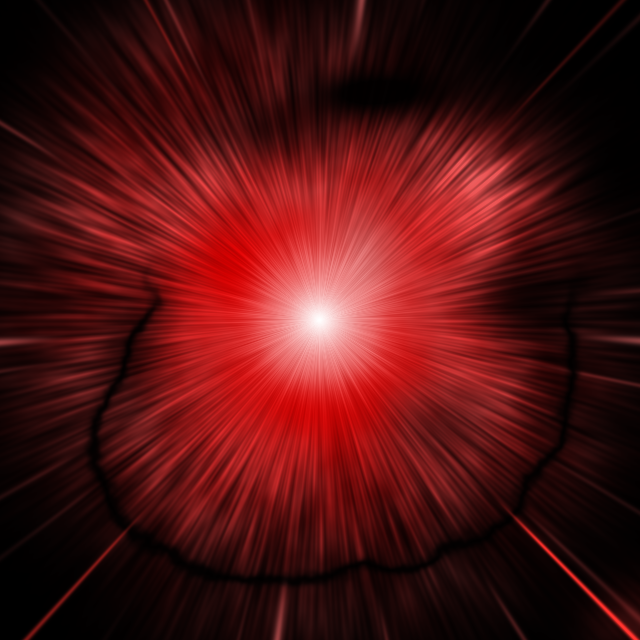
A three.js fragment shader for this background:

```glsl
varying vec2 vUv;

const vec2 CENTER = vec2(0.499, 0.5);
const float GLOW_RADIUS = 0.295;
const float GLOW_FALLOFF = 2.4;
const float GLOW_LEVEL = 0.89;
const float CORE_RADIUS = 0.078;
const float OUTER_HAZE = 0.15;
const float FINE_RAYS = 52.0;
const float BROAD_RAYS = 20.0;
const float VEIN_WIDTH = 0.011;
const float VEIN_WOBBLE = 0.035;
const float SPOKE_COUNT = 22.0;
const vec3 SPOKE_COLOR = vec3(0.30, 0.11, 0.11);
const vec3 BEAM_COLOR = vec3(0.85, 0.16, 0.14);
const vec3 PINK_COLOR = vec3(0.52, 0.24, 0.24);
// Beam directions in degrees, counterclockwise from the right
const vec4 DIAGONAL_BEAMS = vec4(46.5, 118.5, -132.5, -45.3);
const vec4 DIAGONAL_LEVELS = vec4(0.22, 0.32, 0.55, 1.1);
const vec4 AXIAL_BEAMS = vec4(-3.7, 82.5, 184.0, -97.5);

float hash(float n) {
  return fract(sin(n * 91.345) * 4375.85);
}

vec2 gradientAt(vec2 cell) {
  float a = 6.28319 * fract(sin(dot(cell, vec2(127.1, 311.7))) * 4375.85);
  return vec2(cos(a), sin(a));
}

float gradientNoise(vec2 p) {
  vec2 i = floor(p);
  vec2 f = fract(p);
  vec2 u = f * f * f * (f * (f * 6.0 - 15.0) + 10.0);
  vec2 e = vec2(0.0, 1.0);
  float low = mix(dot(gradientAt(i), f), dot(gradientAt(i + e.yx), f - e.yx), u.x);
  float high = mix(dot(gradientAt(i + e), f - e), dot(gradientAt(i + e.yy), f - e.yy), u.x);
  return 1.4 * mix(low, high, u.y);
}

float fbm(vec2 p) {
  float sum = 0.0;
  float amplitude = 0.55;
  for (int i = 0; i < 4; i++) {
    sum += amplitude * gradientNoise(p);
    p = mat2(0.8, 0.6, -0.6, 0.8) * p * 2.03 + 3.7;
    amplitude *= 0.5;
  }
  return sum;
}

float blob(vec2 p, vec2 center, vec2 size) {
  vec2 q = (p - center) / size;
  return exp(-dot(q, q));
}

// Radial line that widens outward from its starting radius
float streak(vec2 p, float degrees, float width, float start) {
  float a = radians(degrees);
  vec2 d = vec2(cos(a), sin(a));
  float along = dot(p, d);
  float across = dot(p, vec2(-d.y, d.x)) / (width * max(along, 0.02));
  return exp(-across * across) * smoothstep(start, start + 0.13, along);
}

float veinRadius(float a) {
  float dent = 0.06 * pow(max(-cos(a), 0.0), 12.0);
  return 0.385 + 0.035 * (cos(a) - sin(a) + sin(2.0 * a)) - 0.02 * cos(4.0 * a) - dent;
}

void main() {
  vec2 p = vUv - CENTER;
  float r = length(p);
  vec2 dir = p / max(r, 0.0001);
  float cloud = fbm(vUv * 6.0 + 2.3);

  // Ray texture sampled along the circle of directions
  float ray = 0.6 * gradientNoise(dir * (FINE_RAYS + 9.0 * r))
            + 0.5 * gradientNoise(dir * (BROAD_RAYS + 6.0 * r) + 7.3);
  float shade = max(0.0, 1.0 + ray * mix(0.08, 0.85, smoothstep(0.12, 0.38, r)));

  // Main glow, side lobes and faint surroundings
  float glow = GLOW_LEVEL * exp(-pow(r * (1.0 - 0.1 * ray) / GLOW_RADIUS, GLOW_FALLOFF));
  glow += 0.36 * blob(vUv, vec2(0.76, 0.71), vec2(0.11, 0.11));
  glow += 0.17 * blob(vUv, vec2(0.21, 0.71), vec2(0.15, 0.15));
  glow += 0.10 * blob(vUv, vec2(0.30, 0.91), vec2(0.14, 0.10));
  glow += 0.16 * blob(vUv, vec2(0.81, 0.33), vec2(0.09, 0.12));
  glow += 0.13 * blob(vUv, vec2(0.28, 0.24), vec2(0.10, 0.08));
  glow += 0.16 * blob(vUv, vec2(0.99, 0.03), vec2(0.07, 0.06));
  float haze = 1.0 - smoothstep(0.36, 0.64, r);
  glow += OUTER_HAZE * haze * (0.65 - 0.7 * p.x) * smoothstep(0.0, 0.25, r);
  glow *= 1.0 + 0.55 * cloud * smoothstep(0.14, 0.35, r);

  // Dark winding vein, softer above, and smoky gaps
  float wobble = VEIN_WOBBLE * fbm(vUv * 11.0 + 11.0);
  float gap = abs(r - veinRadius(atan(p.y, p.x)) + wobble);
  float veinLevel = 1.0 - smoothstep(-0.02, 0.12, p.y);
  float vein = 0.65 * veinLevel * exp(-pow(gap / VEIN_WIDTH, 2.0));
  vein += (0.1 + 0.18 * veinLevel) * exp(-pow(gap / 0.045, 2.0));
  float smoke = 0.95 * blob(vUv, vec2(0.58, 0.855), vec2(0.10, 0.035));
  smoke += 0.85 * blob(vUv, vec2(0.83, 0.53), vec2(0.09, 0.055));
  smoke += 0.50 * blob(vUv, vec2(0.43, 0.80), vec2(0.12, 0.05));
  smoke += 0.85 * blob(vUv, vec2(0.83, 0.91), vec2(0.22, 0.10));
  smoke += 0.85 * blob(vUv, vec2(0.97, 0.74), vec2(0.09, 0.09));
  smoke += 0.45 * blob(vUv, vec2(0.69, 0.33), vec2(0.08, 0.06));
  smoke += 0.45 * blob(vUv, vec2(0.20, 0.44), vec2(0.05, 0.10));
  smoke += 0.70 * blob(vUv, vec2(0.05, 0.10), vec2(0.18, 0.15));
  float clear = (1.0 - vein) * (1.0 - min(smoke, 0.95));
  float red = min(glow * shade * clear, 0.93);

  // Pink mist over saturated red
  float pureRed = blob(vUv, vec2(0.48, 0.37), vec2(0.10, 0.05))
                + blob(vUv, vec2(0.36, 0.59), vec2(0.06, 0.06));
  float tint = mix(0.12, 0.20, smoothstep(0.15, 0.35, r)) + 0.2 * cloud + 0.05 * ray;
  tint = clamp(tint, 0.03, 0.36) * (1.0 - 0.9 * min(pureRed, 1.0));
  tint += 0.27 * blob(vUv, vec2(0.57, 0.61), vec2(0.06, 0.07));
  tint += 0.10 * blob(vUv, vec2(0.74, 0.71), vec2(0.10, 0.08));
  vec3 color = red * vec3(1.0, tint, tint);

  // Scattered spokes and stronger beams
  for (float i = 0.0; i < SPOKE_COUNT; i++) {
    float angle = (i + 0.8 * hash(i + 2.0)) * 360.0 / SPOKE_COUNT;
    float start = mix(0.30, 0.46, hash(i + 31.0));
    color += SPOKE_COLOR * hash(i + 57.0) * clear * streak(p, angle, 0.007, start);
  }
  for (int i = 0; i < 4; i++) {
    color += BEAM_COLOR * DIAGONAL_LEVELS[i] * streak(p, DIAGONAL_BEAMS[i], 0.006, 0.38);
    color += PINK_COLOR * streak(p, AXIAL_BEAMS[i], 0.013, 0.39);
  }

  // White core with a rayed rim
  float coreR = r * (1.0 - 0.16 * ray);
  float core = exp(-pow(coreR / CORE_RADIUS, 1.25)) * (1.0 - smoothstep(0.08, 0.16, coreR));
  color = mix(color, vec3(1.0), core);
  gl_FragColor = vec4(clamp(color, 0.0, 1.0), 1.0);
}
```
